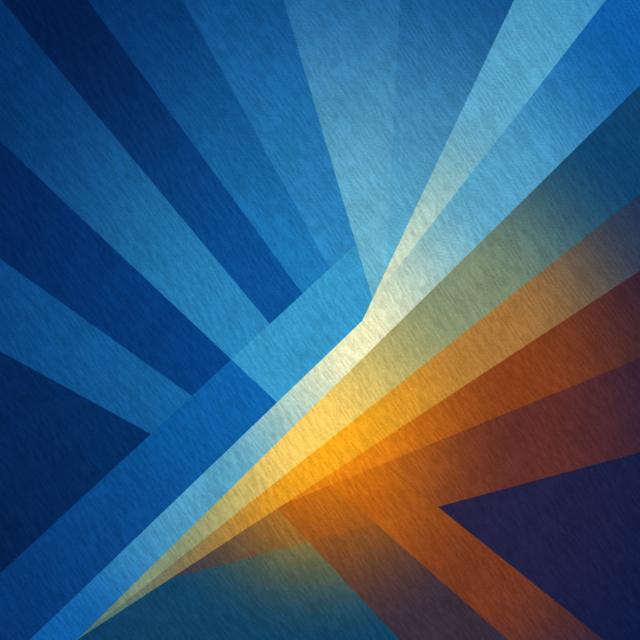
A three.js fragment shader for this background:

```glsl
// Brushed light rays fanning out of a diagonal beam, cool blue above and warm amber below.
varying vec2 vUv;

const vec2 FOCUS = vec2(0.56, 0.46);
const vec2 EMBER = vec2(0.50, 0.31);

float hash(vec2 p) {
  return fract(sin(dot(p, vec2(127.1, 311.7))) * 43758.5453);
}

float noise(vec2 p) {
  vec2 i = floor(p), f = fract(p);
  f = f * f * (3.0 - 2.0 * f);
  return mix(mix(hash(i), hash(i + vec2(1.0, 0.0)), f.x),
             mix(hash(i + vec2(0.0, 1.0)), hash(i + 1.0), f.x), f.y);
}

// Smooth half-plane: 1 to the left of the line running from a to b.
float leftOf(vec2 p, vec2 a, vec2 b) {
  vec2 d = normalize(b - a), q = p - a;
  return smoothstep(-0.0015, 0.0015, d.x * q.y - d.y * q.x);
}

// Three-stop gradient.
vec3 ramp(vec3 far, vec3 mid, vec3 near, float t) {
  return mix(mix(far, mid, smoothstep(0.0, 0.5, t)), near, smoothstep(0.5, 1.0, t));
}

// Paints one blue ray over everything clockwise of its edge.
vec3 skyRay(vec3 col, vec2 p, vec2 a, vec2 b, vec3 far, vec3 near) {
  float glow = 1.0 - smoothstep(0.1, 0.75, distance(p, FOCUS));
  return mix(col, mix(far, near, glow), leftOf(p, a, b));
}

vec3 coolFan(vec2 p) {
  float glow = 1.0 - smoothstep(0.1, 0.75, distance(p, FOCUS));
  vec3 col = mix(vec3(0.02, 0.13, 0.30), vec3(0.03, 0.22, 0.45), glow);
  col = skyRay(col, p, vec2(0.0, 0.451), vec2(0.247, 0.316), vec3(0.03, 0.23, 0.46), vec3(0.10, 0.43, 0.67));
  col = skyRay(col, p, vec2(0.0, 0.596), vec2(0.313, 0.372), vec3(0.02, 0.13, 0.32), vec3(0.03, 0.27, 0.54));
  col = skyRay(col, p, vec2(0.0, 0.779), vec2(0.436, 0.368), vec3(0.02, 0.19, 0.40), vec3(0.17, 0.54, 0.75));
  col = skyRay(col, p, vec2(0.013, 0.987), vec2(0.423, 0.492), vec3(0.02, 0.11, 0.28), vec3(0.05, 0.33, 0.60));
  col = skyRay(col, p, vec2(0.137, 1.0), vec2(0.475, 0.538), vec3(0.02, 0.18, 0.39), vec3(0.12, 0.47, 0.71));
  col = skyRay(col, p, vec2(0.286, 1.0), vec2(0.517, 0.577), vec3(0.04, 0.26, 0.50), vec3(0.18, 0.53, 0.75));
  col = skyRay(col, p, vec2(0.443, 1.0), vec2(0.582, 0.531), vec3(0.05, 0.31, 0.56), vec3(0.42, 0.71, 0.81));
  col = skyRay(col, p, vec2(0.625, 1.0), vec2(0.609, 0.688), vec3(0.03, 0.26, 0.51), vec3(0.38, 0.69, 0.81));

  // Crossing band, brighter past the edge of the third ray.
  float bright = leftOf(p, vec2(0.0, 0.779), vec2(0.436, 0.368));
  vec3 band = mix(vec3(0.03, 0.21, 0.44), mix(vec3(0.06, 0.39, 0.67), vec3(0.22, 0.60, 0.79), bright), glow);
  float inBand = leftOf(p, vec2(0.56, 0.622), vec2(0.0, 0.104))
               * leftOf(p, vec2(0.582, 0.531), vec2(0.443, 1.0));
  return mix(col, band, inBand);
}

vec3 beam(vec2 p) {
  float d = distance(p, FOCUS);
  float pale = leftOf(p, vec2(0.592, 0.544), vec2(0.947, 1.0)) * smoothstep(0.46, 0.58, p.y);
  float t = 1.0 - d / mix(0.65, 0.95, pale);
  return ramp(vec3(0.06, 0.36, 0.64), vec3(0.33, 0.63, 0.77), vec3(0.93, 0.92, 0.74), t);
}

vec3 warmFan(vec2 p) {
  float heat = 1.0 - distance(p, EMBER) / 0.65;
  float rightOfStreaks = leftOf(p, vec2(0.573, 0.297), vec2(0.944, 0.0));

  // Streaks falling to the bottom edge.
  vec3 col = ramp(vec3(0.04, 0.20, 0.38), vec3(0.07, 0.26, 0.39), vec3(0.92, 0.62, 0.10), heat);
  vec3 dim = ramp(vec3(0.10, 0.13, 0.27), vec3(0.23, 0.18, 0.23), vec3(0.85, 0.46, 0.06), heat);
  vec3 lit = ramp(vec3(0.12, 0.12, 0.25), vec3(0.47, 0.22, 0.13), vec3(0.90, 0.49, 0.06), heat);
  vec3 dusk = ramp(vec3(0.06, 0.10, 0.27), vec3(0.13, 0.13, 0.26), vec3(0.25, 0.16, 0.22), heat);
  col = mix(col, dim, leftOf(p, vec2(0.443, 0.195), vec2(0.625, 0.0)));
  col = mix(col, lit, leftOf(p, vec2(0.501, 0.258), vec2(0.794, 0.0)));
  col = mix(col, dusk, rightOfStreaks);

  // Ember rays, lowest first.
  vec3 rust = ramp(vec3(0.12, 0.11, 0.24), vec3(0.38, 0.18, 0.16), vec3(0.90, 0.48, 0.06), heat);
  vec3 copper = ramp(vec3(0.14, 0.11, 0.22), vec3(0.53, 0.25, 0.11), vec3(0.96, 0.56, 0.08), heat);
  vec3 amber = ramp(vec3(0.12, 0.21, 0.34), vec3(0.66, 0.46, 0.23), vec3(0.97, 0.66, 0.11), heat);
  vec3 gold = ramp(vec3(0.06, 0.26, 0.43), vec3(0.50, 0.56, 0.44), vec3(0.99, 0.81, 0.38), heat);
  amber = mix(amber, vec3(0.27, 0.44, 0.45), 0.85 * (1.0 - smoothstep(0.12, 0.45, p.x)));
  col = mix(col, rust, leftOf(p, vec2(0.684, 0.208), vec2(1.0, 0.293)) * mix(0.45, 1.0, rightOfStreaks));
  col = mix(col, copper, leftOf(p, vec2(0.443, 0.212), vec2(1.0, 0.44)) * mix(0.85, 1.0, rightOfStreaks));
  col = mix(col, amber, leftOf(p, vec2(0.12, 0.0), vec2(1.0, 0.577)));
  return mix(col, gold, leftOf(p, vec2(0.12, 0.0), vec2(1.0, 0.698)));
}

void main() {
  vec2 p = vUv;
  float inBeam = max(leftOf(p, vec2(0.566, 0.499), vec2(0.046, 0.0)),
                     leftOf(p, vec2(0.803, 1.0), vec2(0.566, 0.499)));
  vec3 col = mix(coolFan(p), beam(p), inBeam);
  col = mix(col, warmFan(p), leftOf(p, vec2(1.0, 0.867), vec2(0.12, 0.0)));

  // Short slanted brush strokes and soft mottling.
  vec2 q = vec2(p.x * 0.55 - p.y * 0.83, p.x * 0.83 + p.y * 0.55);
  q += 0.01 * noise(p * 14.0);
  float strokes = noise(q * vec2(70.0, 330.0)) + 0.6 * noise(p * 380.0) - 0.8;
  float mottle = noise(p * 18.0) - 0.5;
  col *= 1.0 + 0.13 * strokes + 0.05 * mottle;
  gl_FragColor = vec4(clamp(col + 0.008 * strokes, 0.0, 1.0), 1.0);
}
```
